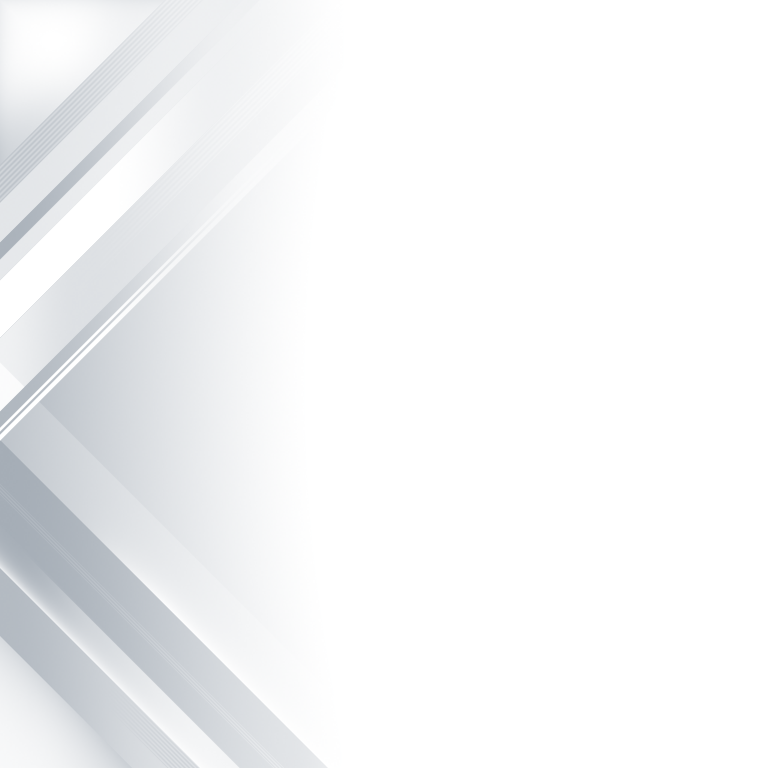
This background is drawn by a Shadertoy shader. Its source:

```glsl
// Pale abstract background: crossing diagonal glass bands on the left that
// fade into white. Each band is a slice of a diagonal coordinate with a
// darkness that varies along it; the darkness is tinted cool grey at the end.

const vec3 COOL_TINT = vec3(1.10, 1.0, 0.89);

// Antialiased slice lo..hi of a diagonal coordinate t
float band(float t, float lo, float hi) {
    float aa = 1.0 / iResolution.y;
    return smoothstep(lo - aa, lo + aa, t) * (1.0 - smoothstep(hi - aa, hi + aa, t));
}

// Darkness that moves from one end of a band to the other
float ramp(float x, float reach, float start, float end) {
    return mix(start, end, smoothstep(0.0, reach, x));
}

// Fine parallel lines confined to a slice
float fineLines(float t, float lo, float hi, float count) {
    float phase = (t - lo) / (hi - lo) * count;
    return band(t, lo, hi) * (0.5 + 0.5 * cos(6.28318 * phase));
}

// Light that builds up toward a sharp edge, then stops
float edgeGlow(float t, float edge, float width) {
    return band(t, edge - width * 4.0, edge) * exp((t - edge) / width);
}

float hash(vec2 p) {
    return fract(sin(dot(p, vec2(12.9898, 78.233))) * 43758.5453);
}

// Wide shade that drains from the left side
float backdrop(vec2 p) {
    float reach = 0.405 + 0.26 * (p.y - 0.5) * (p.y - 0.5);
    return 0.29 * pow(max(1.0 - p.x / reach, 0.0), 1.3);
}

// Bands falling to the right, below the crossing
float lowerBands(float shade, vec2 p) {
    float t = p.y - p.x;
    float x = p.x;
    shade = mix(shade, shade * 0.80, band(t, 0.472, 0.573));
    shade = mix(shade, 0.0, 0.95 * edgeGlow(t, 0.573, 0.023) * smoothstep(0.10, 0.23, x));

    // Broad dark band with hairlines
    shade = mix(shade, ramp(x, 0.42, 0.32, 0.10), band(t, 0.573, 0.740));
    shade -= 0.035 * fineLines(t, 0.630, 0.644, 3.0);

    // Bright strip with a lit lower edge
    shade = mix(shade, ramp(x, 0.28, 0.25, 0.04), band(t, 0.688, 0.740) * smoothstep(0.02, 0.12, x));
    shade = mix(shade, 0.0, 0.85 * edgeGlow(t, 0.740, 0.014));

    // Grey strip and lined foot
    shade = mix(shade, ramp(x, 0.24, 0.27, 0.12), band(t, 0.740, 0.828));
    shade += 0.05 * fineLines(t, 0.742, 0.782, 7.0) * smoothstep(0.13, 0.24, x);

    // Soft corner
    float corner = 0.02 + 0.13 * exp(-(t - 0.828) / 0.055) + 0.04 * smoothstep(0.05, 0.18, x);
    return mix(shade, corner, band(t, 0.828, 2.0));
}

// Bands rising to the right, above the crossing
float upperBands(float shade, vec2 p) {
    float t = p.x + p.y;
    float x = p.x;
    float fade = 1.0 - smoothstep(0.27, 0.48, x);

    // Soft corner, lightest just inside the canvas
    float glow = exp(-dot(p - vec2(0.07, 0.05), p - vec2(0.07, 0.05)) / 0.009);
    float corner = (0.03 + 0.13 * smoothstep(0.08, 0.22, t) * (1.0 - smoothstep(0.0, 0.26, x))) * (1.0 - glow);
    corner += 0.05 * exp(-min(x, p.y) / 0.012);
    shade = mix(shade, corner, band(t, -1.0, 0.215));

    // Lined strip, pale strip and dark strip
    float lined = ramp(x, 0.26, 0.20, 0.07) + ramp(x, 0.30, 0.07, 0.02) * (fineLines(t, 0.215, 0.264, 7.0) - 0.5);
    shade = mix(shade, lined, band(t, 0.215, 0.264));
    shade = mix(shade, ramp(x, 0.28, 0.10, 0.06), band(t, 0.264, 0.316));
    shade = mix(shade, ramp(x, 0.31, 0.30, 0.055), band(t, 0.316, 0.338));
    shade = mix(shade, ramp(x, 0.22, 0.09, 0.055) * fade, band(t, 0.338, 0.365));

    // White beam that dissolves into pale grey
    shade = mix(shade, 0.055 * smoothstep(0.14, 0.28, x) * fade, band(t, 0.365, 0.440));

    // Broad translucent strip
    float broad = (0.055 + 0.065 * smoothstep(0.0, 0.10, x)) * (1.0 - 0.55 * smoothstep(0.12, 0.32, x));
    broad -= 0.015 * fineLines(t, 0.440, 0.485, 6.0) * smoothstep(0.08, 0.25, x);
    broad *= 1.0 - 0.75 * band(p.y - x, 0.472, 2.0);
    shade = mix(shade, broad * fade, band(t, 0.440, 0.536));

    // Dark rim with two white edges
    shade = mix(shade, ramp(x, 0.34, 0.28, 0.03) * fade, band(t, 0.536, 0.574));
    float whiteEdges = max(band(t, 0.557, 0.562), band(t, 0.566, 0.574));
    return mix(shade, 0.0, whiteEdges * (1.0 - 0.85 * smoothstep(0.12, 0.36, x)));
}

void mainImage(out vec4 fragColor, in vec2 fragCoord) {
    // Canvas units with y measured down from the top
    vec2 p = fragCoord / iResolution.xy;
    p.y = 1.0 - p.y;

    float shade = backdrop(p);
    shade = lowerBands(shade, p);
    shade = upperBands(shade, p);
    shade *= 1.0 - smoothstep(0.38, 0.52, p.x);

    // Slight dither keeps the pale gradients smooth
    shade += (hash(floor(p * 512.0)) - 0.5) * 0.003 * step(0.002, shade);
    fragColor = vec4(clamp(1.0 - shade * COOL_TINT, 0.0, 1.0), 1.0);
}
```
